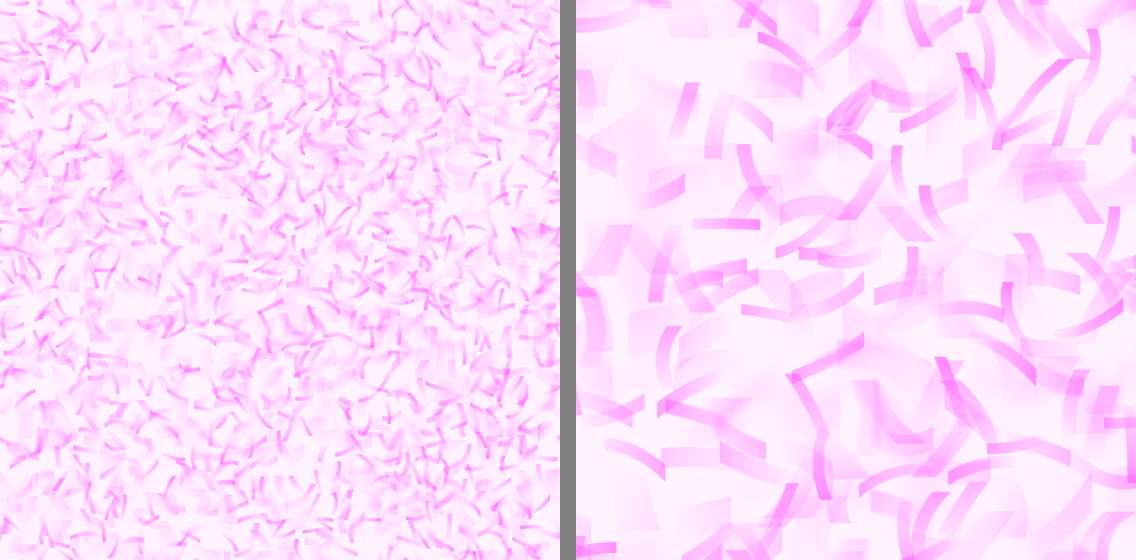
Left: the whole. Right: its middle third, enlarged.
This pattern is drawn by a Shadertoy shader. Its source:

```glsl
// Pale pink ground strewn with short curved brush strokes in magenta.
// Each cell of a wrapping grid scatters a few arcs with square-cut ends that
// fade along their length; wide arcs are fainter. Soft clouds lie beneath.

#define GRID 24.0         // cells per side, whole number
#define STROKES 4         // candidate strokes per cell
#define HALF_LENGTH 0.56  // in cells
#define THIN 0.075        // smallest half width, in cells
#define WIDE 0.32         // largest half width, in cells
#define STRENGTH 0.66     // opacity of the thinnest strokes
#define BEND 0.33         // bow of a stroke relative to its half length
#define CLOUD 0.11        // opacity of the soft clouds
#define GROUND vec3(1.0, 0.95, 1.0)
#define INK vec3(1.0, 0.38, 1.0)

vec4 hash4(vec3 p) {
    vec4 d = vec4(dot(p, vec3(127.1, 311.7, 74.7)),
                  dot(p, vec3(269.5, 183.3, 246.1)),
                  dot(p, vec3(113.5, 271.9, 124.6)),
                  dot(p, vec3(419.2, 371.9, 168.2)));
    return fract(sin(d) * 43758.5453);
}

// Value noise that wraps after a whole number of cells.
float wrapNoise(vec2 uv, float period, float seed) {
    vec2 p = uv * period, cell = floor(p), f = p - cell;
    f = f * f * (3.0 - 2.0 * f);
    float a = hash4(vec3(mod(cell, period), seed)).x;
    float b = hash4(vec3(mod(cell + vec2(1, 0), period), seed)).x;
    float c = hash4(vec3(mod(cell + vec2(0, 1), period), seed)).x;
    float d = hash4(vec3(mod(cell + vec2(1, 1), period), seed)).x;
    return mix(mix(a, b, f.x), mix(c, d, f.x), f.y);
}

// Opacity of one stroke at p, measured in cells from the stroke's centre.
float stroke(vec2 p, vec4 shape, vec4 tone, float aa) {
    // Lay the stroke along x or y, then pick its dark end.
    if (shape.x < 0.5) p = p.yx;
    if (shape.y < 0.5) p.x = -p.x;

    // Parabolic arc: slope and bow
    float slope = (shape.z * 2.0 - 1.0) * 0.85;
    float reach = HALF_LENGTH * mix(0.7, 1.1, tone.x) * inversesqrt(1.0 + slope * slope);
    float bow = (shape.w * 2.0 - 1.0) * BEND / reach;
    float tangent = slope + 2.0 * bow * clamp(p.x, -reach, reach);
    float side = (p.y - slope * p.x - bow * (p.x * p.x - 0.4 * reach * reach))
               * inversesqrt(1.0 + tangent * tangent);

    // Sharp ends; sides grow softer on some of the wide strokes
    float breadth = tone.y * tone.y;
    float halfWidth = mix(THIN, WIDE, breadth);
    float blur = aa + halfWidth * 0.8 * breadth * smoothstep(0.4, 1.0, tone.z);
    float mask = smoothstep(-blur, blur, halfWidth - abs(side))
               * smoothstep(-aa, aa, reach - abs(p.x));

    // Fade along the length, and across the wide ones
    float along = mix(0.25 * tone.w, 1.0, clamp(0.5 + 0.5 * p.x / reach, 0.0, 1.0));
    float across = clamp(0.5 + 0.5 * side / halfWidth, 0.0, 1.0);
    float fade = along * mix(1.0, across, smoothstep(0.15, 0.6, breadth) * tone.w);
    return mask * fade * STRENGTH * mix(0.75, 1.1, tone.z) * THIN / halfWidth;
}

void mainImage(out vec4 fragColor, in vec2 fragCoord) {
    vec2 uv = fragCoord / iResolution.xy;
    vec2 p = uv * GRID, home = floor(p);
    float aa = 0.7 * GRID / min(iResolution.x, iResolution.y);

    // Soft clouds
    float haze = 0.6 * wrapNoise(uv, GRID, 31.0) + 0.4 * wrapNoise(uv, 2.0 * GRID, 47.0);
    float clear = 1.0 - CLOUD * smoothstep(0.5, 0.95, haze);

    // Strokes from this cell and its neighbours
    for (int j = -1; j <= 1; j++)
    for (int i = -1; i <= 1; i++) {
        vec2 cell = home + vec2(i, j);
        vec2 id = mod(cell, GRID);
        float crowd = mix(0.45, 1.0, wrapNoise(id / GRID, 8.0, 59.0));
        for (int k = 0; k < STROKES; k++) {
            float seed = float(k) * 3.0;
            vec4 place = hash4(vec3(id, seed + 1.0));
            if (place.z > crowd) continue;
            vec4 shape = hash4(vec3(id, seed + 2.0));
            vec4 tone = hash4(vec3(id, seed + 3.0));
            clear *= 1.0 - stroke(p - cell - place.xy, shape, tone, aa);
        }
    }
    fragColor = vec4(mix(INK, GROUND, clear), 1.0);
}
```
